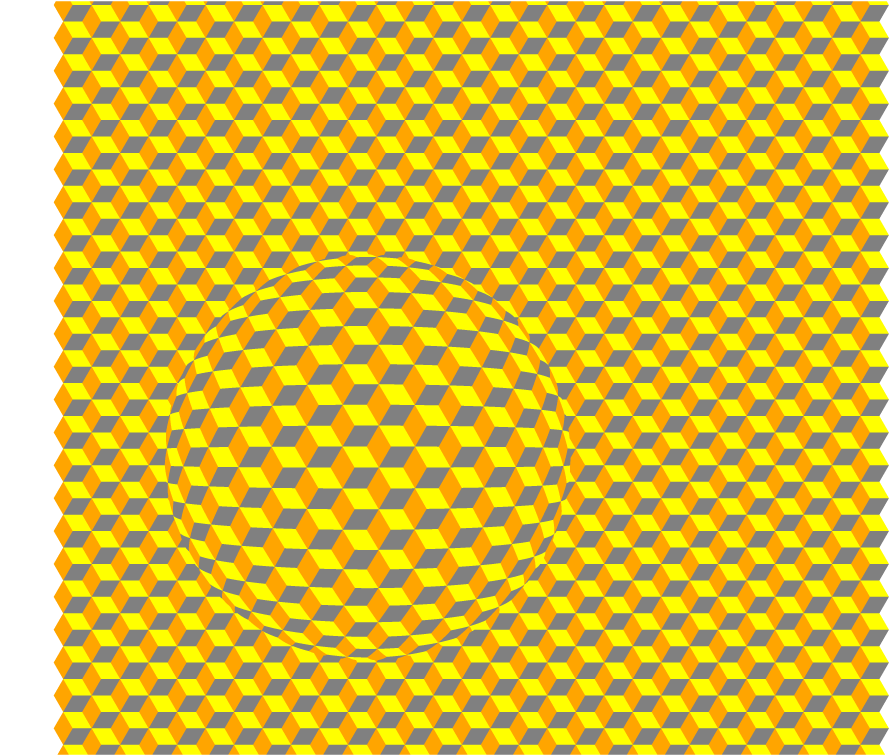
A Shadertoy shader for this pattern:

```glsl
// Tumbling-block cube tiling on white, swollen by a round spherical bulge.

// Lengths are fractions of the canvas height
const float SIDE = 0.02511;                  // edge of one rhombus
const vec2 FIRST_HEX = vec2(0.0710, 0.9934); // centre of the top left hexagon
const float LAST_COLUMN = 29.0;
const float MARGIN = 0.0016;                 // white strip at top and bottom
const vec2 BULGE_CENTRE = vec2(0.4861, 0.3951);
const float BULGE_RADIUS = 0.2685;
const float BULGE_AMOUNT = 0.6;
const int SAMPLES = 4;                       // antialiasing grid per axis

const vec3 WHITE = vec3(1.0);
const vec3 GRAY = vec3(0.5);
const vec3 ORANGE = vec3(1.0, 0.647, 0.0);
const vec3 YELLOW = vec3(1.0, 1.0, 0.0);

const float HALF_PI = 1.5707963;
const float ROOT3 = 1.7320508;

// Partial spherical projection: magnifies the middle, squeezes the rim
vec2 bulge(vec2 p) {
    vec2 offset = p - BULGE_CENTRE;
    float r = length(offset) / BULGE_RADIUS;
    if (r >= 1.0 || r < 1e-4) return p;
    float sphere = asin(r) / (HALF_PI * r);
    return BULGE_CENTRE + offset * mix(1.0, sphere, BULGE_AMOUNT);
}

// Each flat-topped hexagon is one cube with three rhombic faces
vec3 cubes(vec2 p) {
    vec2 q = (p - FIRST_HEX) / SIDE;
    vec2 cell = vec2(3.0, ROOT3);
    vec2 a = q - cell * floor(q / cell + 0.5);
    vec2 b = q - cell * (floor(q / cell) + 0.5);
    vec2 d = dot(a, a) < dot(b, b) ? a : b;
    float column = floor((q.x - d.x) / 1.5 + 0.5);

    // The outer columns keep only their inward faces, leaving zigzag sides
    bool side = abs(d.y) < ROOT3 * d.x;
    if (column < 0.0 || column > LAST_COLUMN) return WHITE;
    if (column == 0.0 && !side) return WHITE;
    if (column == LAST_COLUMN && side) return WHITE;

    if (side) return ORANGE;
    return d.y > 0.0 ? GRAY : YELLOW;
}

vec3 scene(vec2 p) {
    if (abs(p.y - 0.5) > 0.5 - MARGIN) return WHITE;
    return cubes(bulge(p));
}

void mainImage(out vec4 fragColor, in vec2 fragCoord) {
    // Average a grid of samples to smooth every edge
    vec3 sum = vec3(0.0);
    for (int j = 0; j < SAMPLES; j++) {
        for (int i = 0; i < SAMPLES; i++) {
            vec2 jitter = (vec2(i, j) + 0.5) / float(SAMPLES) - 0.5;
            sum += scene((fragCoord + jitter) / iResolution.y);
        }
    }
    fragColor = vec4(sum / float(SAMPLES * SAMPLES), 1.0);
}
```
